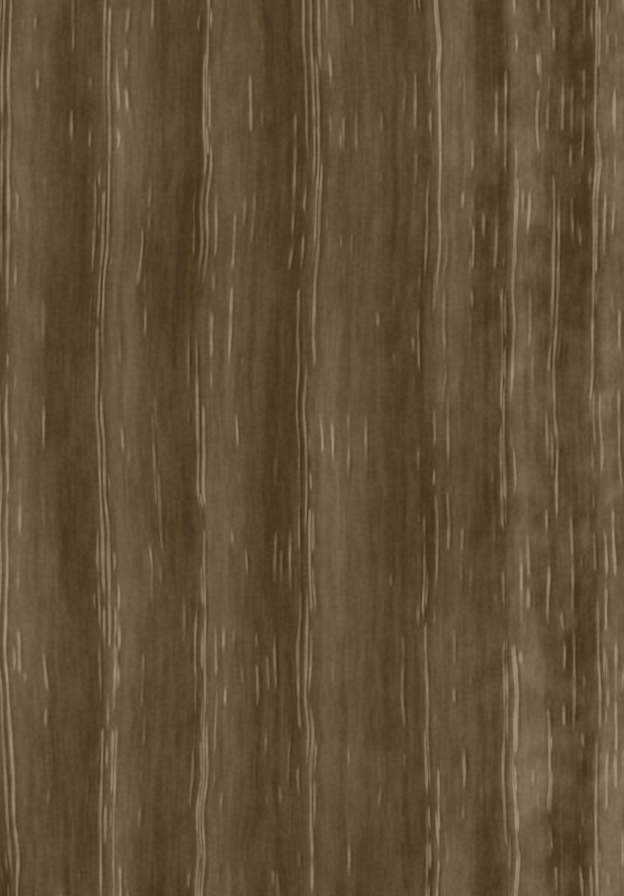
Give the GLSL for this texture, as a Shadertoy shader.

```glsl
// Dark brown limed oak: vertical growth bands with pale, broken pore streaks

float hash(vec2 p) {
    vec3 q = fract(vec3(p.xyx) * 0.1031);
    q += dot(q, q.yzx + 33.33);
    return fract((q.x + q.y) * q.z);
}

float noise(vec2 p) {
    vec2 i = floor(p), f = fract(p);
    f = f * f * (3.0 - 2.0 * f);
    return mix(mix(hash(i), hash(i + vec2(1, 0)), f.x),
               mix(hash(i + vec2(0, 1)), hash(i + vec2(1, 1)), f.x), f.y);
}

float fbm(vec2 p) {
    float sum = 0.0, gain = 0.5;
    for (int i = 0; i < 4; i++) {
        sum += gain * noise(p);
        p = p * 2.03 + 17.1;
        gain *= 0.5;
    }
    return sum;
}

// One layer of long thin pores; density raises the share that is filled
float pores(vec2 p, float pitch, float density, float seed) {
    float column = floor(p.x / pitch);
    float centre = 0.3 + 0.4 * hash(vec2(column, seed));
    float offset = abs(fract(p.x / pitch) - centre) * pitch;
    float along = 0.65 * noise(vec2(column * 7.0 + seed, p.y * 8.0))
                + 0.35 * noise(vec2(column * 5.0 + seed, p.y * 45.0));
    float filled = smoothstep(0.0, 0.16, along - 1.0 + 0.62 * density);
    float halfWidth = 0.0016 + 0.0012 * noise(vec2(column + seed, p.y * 70.0));
    return filled * (1.0 - smoothstep(0.0003, halfWidth + 0.0006, offset));
}

float poreLayers(vec2 p, float density) {
    return max(pores(p, 0.0095, density, 3.0), pores(p + 0.0041, 0.0125, density, 41.0));
}

void mainImage(out vec4 fragColor, in vec2 fragCoord) {
    vec2 uv = fragCoord / iResolution.y;

    // Slow wander of the grain plus a fine wobble
    vec2 p = uv;
    p.x += 0.014 * (noise(vec2(uv.x * 6.0, uv.y * 3.5)) - 0.5);
    p.x += 0.004 * (noise(vec2(uv.x * 40.0, uv.y * 22.0)) - 0.5);

    // Unevenly spaced growth bands
    float spread = (p.x - 0.47) / 0.1;
    float band = p.x / 0.11 - 0.35 * exp(-spread * spread) + 0.2;
    float phase = fract(band), id = floor(band);
    float figured = smoothstep(0.44, 0.62, uv.x);

    // Each band starts light beside its pores and fades to dark
    float glow = smoothstep(0.12, 0.42, phase) * (1.0 - smoothstep(0.45, 0.98, phase));
    glow *= 0.45 + 0.65 * noise(vec2(id * 3.7, uv.y * 2.5)) + 0.25 * figured;
    float tone = 0.1 + 0.27 * glow + 0.05 * figured;

    // Fibres, cloudy mottling and slanted figure
    tone += 0.16 * (noise(vec2(p.x * 150.0, p.y * 5.0)) - 0.5);
    tone += 0.13 * (noise(vec2(p.x * 330.0, p.y * 40.0)) - 0.5);
    tone += 0.09 * (noise(uv * 300.0) - 0.5);
    tone += 0.28 * (fbm(vec2(p.x * 18.0, p.y * 7.0)) - 0.47);
    float figure = fbm(vec2(uv.x * 45.0 + uv.y * 12.0, uv.y * 38.0 - uv.x * 25.0));
    tone += (0.1 + 0.35 * figured) * (figure - 0.47);

    // Pores crowd at the band starts, with short strays elsewhere
    float fromStart = (phase - 0.27) / 0.15;
    float density = exp(-fromStart * fromStart);
    density *= 0.82 + 0.4 * noise(vec2(id * 9.1, uv.y * 6.0));
    float stray = 0.35 + 0.25 * figured + 0.3 * (fbm(uv * vec2(14.0, 9.0)) - 0.4);
    density = max(density, stray);
    float pore = poreLayers(p, density);
    float shadow = poreLayers(p - vec2(0.003, 0.0), density);

    // Pale filling with a dark edge on its right
    tone -= 0.1 * shadow * (1.0 - pore);
    tone += pore * (0.3 + 0.3 * noise(vec2(p.x * 160.0, p.y * 60.0)));

    vec3 walnut = vec3(0.275, 0.215, 0.13);
    vec3 lime = vec3(0.62, 0.55, 0.45);
    fragColor = vec4(mix(walnut, lime, clamp(tone + 0.03, 0.0, 1.0)), 1.0);
}
```
